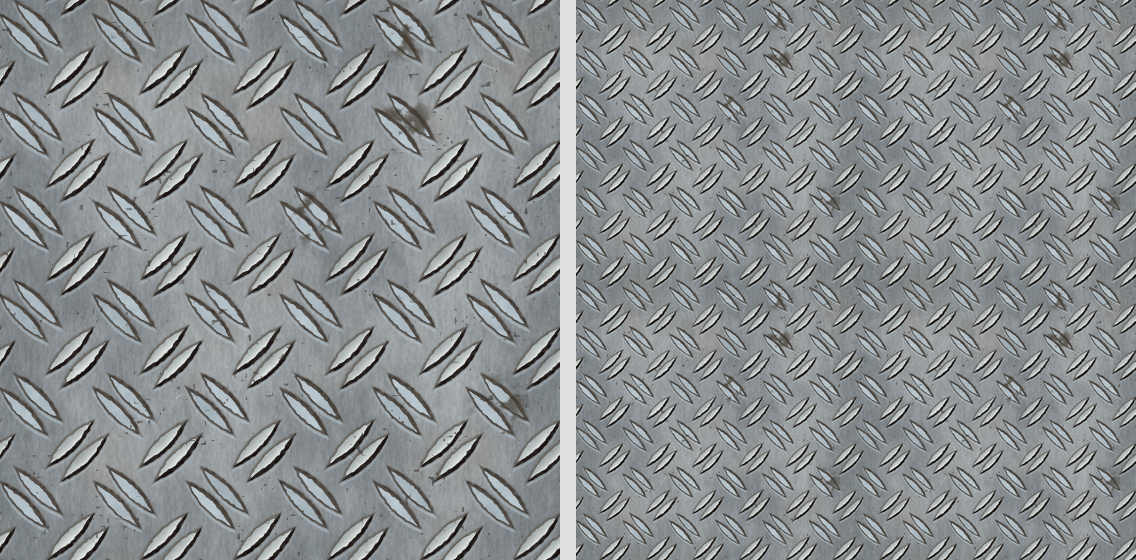
Left, the tile; right, the same tile 2 across and 2 down.
Write a Shadertoy shader that draws this texture.

```glsl
// Worn steel tread plate: a 6 by 6 grid of cells, each with two crossed pairs
// of raised lens-shaped bars. Bars are shaded from a signed distance by side;
// wrapping noise adds clouds, brushed grain, grime, specks and scratches.

const float CELLS = 6.0;

float hash(vec2 p) {
    return fract(sin(dot(p, vec2(127.1, 311.7))) * 43758.5);
}

// Value noise on uv in 0..1 that wraps after a whole number of lattice steps
float noise(vec2 uv, vec2 period) {
    vec2 p = uv * period, i = floor(p), f = fract(p);
    f = f * f * (3.0 - 2.0 * f);
    vec2 a = mod(i, period), b = mod(i + 1.0, period);
    return mix(mix(hash(a), hash(vec2(b.x, a.y)), f.x),
               mix(hash(vec2(a.x, b.y)), hash(b), f.x), f.y);
}

float fbm(vec2 uv, float period) {
    float sum = 0.0, amp = 0.5;
    for (int i = 0; i < 5; i++) {
        sum += amp * noise(uv, vec2(period));
        period *= 2.0;
        amp *= 0.5;
    }
    return sum / 0.97;
}

// Pointed lens along x, made of two crossing circles
float lens(vec2 p) {
    float halfLength = 0.365, halfWidth = 0.08;
    float radius = (halfLength * halfLength + halfWidth * halfWidth) / (2.0 * halfWidth);
    return length(vec2(p.x, abs(p.y) + radius - halfWidth)) - radius;
}

vec3 plate(vec2 uv) {
    float cloud = fbm(uv, 5.0);
    float grain = noise(uv, vec2(256.0, 64.0)) + noise(uv, vec2(400.0, 200.0)) - 1.0;
    vec3 col = mix(vec3(0.49, 0.515, 0.53), vec3(0.62, 0.64, 0.65), smoothstep(0.25, 0.75, cloud));
    col = mix(col, vec3(0.57, 0.555, 0.53), 0.45 * smoothstep(0.5, 0.8, fbm(uv + 0.37, 7.0)));
    return col + 0.055 * grain + 0.05 * (noise(uv, vec2(60.0, 18.0)) - 0.5);
}

// Short pale scratches, wrapped around the canvas
float scratches(vec2 uv) {
    float mark = 0.0;
    for (float i = 1.0; i < 25.0; i++) {
        vec2 d = fract(uv - vec2(hash(vec2(i, 1.0)), hash(vec2(i, 2.0))) + 0.5) - 0.5;
        float angle = 6.283 * hash(vec2(i, 3.0));
        vec2 dir = vec2(cos(angle), sin(angle));
        float reach = mix(0.002, 0.02, pow(hash(vec2(i, 4.0)), 2.0));
        float dist = length(d - dir * clamp(dot(d, dir), -reach, reach));
        mark = max(mark, (1.0 - smoothstep(0.0004, 0.002, dist)) * hash(vec2(i, 5.0)));
    }
    return mark;
}

// Adds one bar; p is (along, across), with positive across on the shaded side
vec3 addBar(vec3 col, vec2 p, vec2 down, float rising, vec2 uv, float seed, float aa) {
    float rough = noise(uv, vec2(160.0)) - 0.5;
    float d = lens(p) + 0.01 * rough;

    // Glint below the bar and grime where it meets the plate
    float glint = 1.0 - smoothstep(-0.01, 0.02, lens(p - 0.035 * down));
    col = mix(col, vec3(0.70, 0.76, 0.80), glint * mix(0.65, 0.45, rising));
    col = mix(col, vec3(0.40, 0.38, 0.35), 0.5 * (1.0 - smoothstep(0.0, 0.022, d)));

    // Crown, brighter towards the shaded side on rising bars
    float across = smoothstep(-0.06, 0.04, p.y);
    vec3 crown = mix(vec3(0.68, 0.73, 0.76),
                     mix(vec3(0.66, 0.69, 0.70), vec3(0.82, 0.84, 0.83), across), rising);
    crown += 0.08 * (seed - 0.5) + 0.12 * (fbm(uv, 48.0) - 0.5);

    // Steep flanks: broad and dark on one side, thin on the other
    float shade = smoothstep(-0.015, 0.015, p.y);
    float flank = mix(0.018, mix(0.034, 0.044, seed), shade) + 0.008 * rough;
    float ridge = shade * rising * (1.0 - smoothstep(0.0, 0.014, abs(d + flank + 0.012)));
    crown = mix(crown, vec3(0.90, 0.91, 0.89), 0.7 * ridge);
    vec3 falling = mix(vec3(0.25, 0.23, 0.21), vec3(0.30, 0.275, 0.25), shade);
    vec3 raised = mix(vec3(0.39, 0.375, 0.35), vec3(0.12, 0.10, 0.09), shade);
    vec3 side = mix(falling, raised, rising) + 0.12 * rough;
    side = mix(side, vec3(0.46, 0.44, 0.41), 0.5 * (1.0 - shade) * noise(uv, vec2(70.0)));

    vec3 bar = mix(crown, side, smoothstep(-aa, aa, d + flank));
    return mix(col, bar, 1.0 - smoothstep(-aa, aa, d));
}

void mainImage(out vec4 fragColor, in vec2 fragCoord) {
    vec2 uv = fragCoord / iResolution.xy;
    float aa = 0.7 * CELLS / iResolution.y;
    vec3 col = plate(uv);
    col = mix(col, vec3(0.76, 0.78, 0.78), 0.6 * scratches(uv));

    // Falling pairs, then rising pairs half a cell away
    for (float rising = 0.0; rising < 2.0; rising++) {
        vec2 g = uv * CELLS - vec2(0.33, 0.67) - 0.5 * rising + 0.5;
        vec2 id = mod(floor(g), CELLS), q = fract(g) - 0.5;
        float slope = 2.0 * rising - 1.0;
        vec2 along = vec2(1.0, slope) * 0.7071, across = vec2(1.0, -slope) * 0.7071;
        vec2 down = vec2(-along.y, -across.y);
        vec2 p = vec2(dot(q, along), dot(q, across));
        for (float s = -1.0; s < 2.0; s += 2.0) {
            float seed = hash(id + vec2(9.0 * rising, 17.0 + 5.0 * s));
            col = addBar(col, p - vec2(0.01 * (seed - 0.5), 0.108 * s), down, rising, uv, seed, aa);
        }
        // A few pairs hold caked dirt
        float dirty = step(0.94, hash(id + 31.0 + 11.0 * rising)) * (1.0 - smoothstep(0.15, 0.4, length(q)));
        col = mix(col, vec3(0.27, 0.24, 0.20), 0.75 * dirty * smoothstep(0.5, 0.68, fbm(uv, 40.0)));
    }

    // Scattered dark specks
    float speck = smoothstep(0.86, 0.96, noise(uv, vec2(150.0))) * smoothstep(0.5, 0.75, noise(uv, vec2(23.0)));
    col = mix(col, vec3(0.22, 0.20, 0.18), 0.6 * speck);
    fragColor = vec4(clamp(col, 0.0, 1.0), 1.0);
}
```
